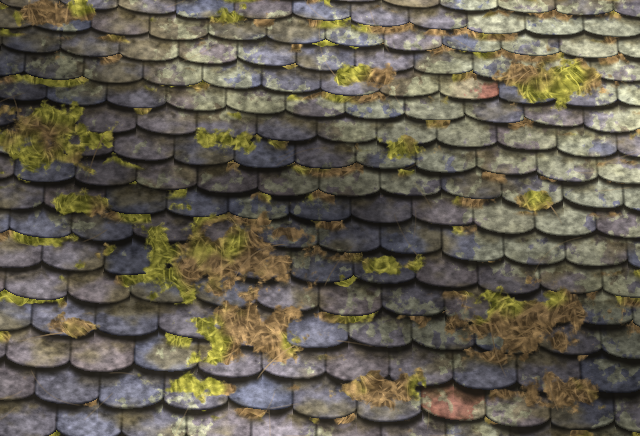
Give the GLSL for this texture, as a WebGL 1 fragment shader.

```glsl
precision highp float;
// Weathered roof of overlapping round-ended slates with lichen, moss clumps and straw.
uniform vec2 u_resolution;

float hash(vec2 p) {
  return fract(sin(dot(p, vec2(27.17, 61.73))) * 4375.85);
}

float noise(vec2 p) {
  vec2 i = floor(p), f = fract(p);
  f = f * f * (3.0 - 2.0 * f);
  return mix(mix(hash(i), hash(i + vec2(1, 0)), f.x),
             mix(hash(i + vec2(0, 1)), hash(i + vec2(1, 1)), f.x), f.y);
}

float fbm(vec2 p) {
  float sum = 0.0, amp = 0.53;
  for (int i = 0; i < 4; i++) {
    sum += amp * noise(p);
    p = mat2(1.6, 1.2, -1.2, 1.6) * p + 7.3;
    amp *= 0.5;
  }
  return sum;
}

vec2 rotate(vec2 p, float a) {
  return vec2(cos(a) * p.x + sin(a) * p.y, cos(a) * p.y - sin(a) * p.x);
}

// Column number and centred position across a tile; rows are staggered by half.
vec2 tileAcross(float u, float row) {
  float s = u + 0.5 * mod(row, 2.0) + 0.2 * (hash(vec2(row, 3.0)) - 0.5);
  return vec2(floor(s), fract(s) - 0.5);
}

// Height of the rounded lower lip within its row, slightly uneven per tile.
float lip(float u, float row) {
  vec2 t = tileAcross(u, row);
  float q = 4.0 * t.y * t.y, h = hash(vec2(t.x, row));
  return 1.0 - 0.12 * q * (1.0 + q) - 0.14 * h + 0.25 * (h - 0.5) * t.y;
}

void main() {
  vec2 p = gl_FragCoord.xy / u_resolution.y;

  // Sloping rows that grow toward the bottom
  float down = 1.0 - p.y - 0.05 * (p.x - 0.735) + 0.014 * (noise(p * 5.0) - 0.5);
  float v = 28.0 * log(1.0 + 0.75 * down) + 0.85;
  float u = (p.x - 0.735) / (0.133 + 0.016 * down);

  // Visible tile, with distances to the lip above it and to its own lip
  float row = floor(v), f = v - row, edge = lip(u, row);
  float below = f + 1.0 - lip(u, row - 1.0), above = edge - f;
  if (f > edge) {
    below = f - edge;
    row += 1.0;
    above = 1.0 + lip(u, row) - f;
  }
  vec2 tile = tileAcross(u, row);
  vec2 id = vec2(tile.x, row);

  // Slate surface
  float grain = fbm(p * vec2(75.0, 105.0)), stain = fbm(p * vec2(10.0, 16.0) + 4.0);
  vec3 color = mix(vec3(0.35, 0.36, 0.42), vec3(0.42, 0.38, 0.38), hash(id + 11.0));
  color = mix(color, vec3(0.60, 0.36, 0.26), 0.7 * step(0.985, hash(id + 5.0)));
  color = mix(color, vec3(0.41, 0.37, 0.25), 0.7 * smoothstep(0.45, 0.72, stain));
  color *= (0.88 + 0.2 * hash(id + 23.0)) * (0.55 + 0.95 * grain);
  color += 0.09 * smoothstep(0.45, 0.1, abs(above - 0.38)) * (1.0 - 2.0 * abs(tile.y));

  // Pale lichen crust, heavier toward the upper right
  float spread = 0.22 * (p.x - 0.8) + 0.16 * (p.y - 0.5);
  float crust = fbm(p * vec2(7.0, 12.0) + 31.0) + spread + 0.6 * (fbm(p * 60.0) - 0.5);
  float lichen = smoothstep(0.55, 0.66, crust);
  color = mix(color, vec3(0.62, 0.62, 0.50) * (0.55 + 0.9 * grain), 0.75 * lichen);

  // Joints, dark rims and the shadow cast by the row above
  color *= 1.0 - 0.4 * smoothstep(0.46, 0.5, abs(tile.y));
  color *= mix(0.4, 1.0, smoothstep(0.0, 0.09, above));
  float shadow = smoothstep(0.05, 0.3, below + 0.3 * (stain - 0.5));
  color = mix(vec3(0.10, 0.09, 0.07), color, 0.08 + 0.92 * shadow);
  float dirt = smoothstep(0.6, 0.2, below) * smoothstep(0.4, 0.6, fbm(p * 24.0));
  color = mix(color, vec3(0.27, 0.24, 0.16) * (0.4 + 1.2 * grain), 0.65 * dirt * shadow);

  // Diagonal band of shade and a dim upper left corner
  float band = abs(1.0 - p.y - 0.22 - 0.4 * p.x + 0.3 * (noise(p * 3.0) - 0.5));
  float light = mix(0.62, 1.25, smoothstep(0.02, 0.42, band));
  light *= mix(0.6, 1.0, smoothstep(0.0, 0.5, length(p - vec2(0.0, 1.0))));
  light *= 0.8 + 0.4 * noise(p * 4.0 + 13.0);
  color *= light;

  // Scattered moss clumps
  float clump = -1.0;
  for (int i = 0; i < 17; i++) {
    float n = float(i), h = hash(vec2(n, 8.0));
    vec2 c = fract(vec2(0.31, 0.12) + n * vec2(0.7549, 0.5698)) * vec2(1.47, 1.0);
    clump = max(clump, 1.0 - length((p - c) / vec2(1.8, 0.8)) / (0.03 + 0.09 * h * h));
  }
  float ragged = fbm(p * 28.0 + 2.0) - 0.5;
  float moss = smoothstep(-0.05, 0.3, clump + 2.0 * ragged + 0.5 * (grain - 0.5));
  // Small tufts rooted under the lips
  float tuft = smoothstep(0.66, 0.76, noise(p * vec2(15.0, 22.0) + 9.0) + 0.7 * ragged);
  moss = max(moss, tuft * smoothstep(0.42, 0.2, below));

  // Tangled straw fibres over green cushions
  vec2 tangle = p + 0.035 * vec2(noise(p * 19.0), noise(p * 23.0 + 5.0));
  float fibre = 0.0;
  for (int i = 0; i < 4; i++) {
    float n = float(i);
    float ridge = noise(rotate(tangle, 0.9 * n - 1.1) * vec2(38.0, 170.0) + 9.0 * n);
    fibre = max(fibre, smoothstep(0.45, 1.0, ridge) * (0.55 + 0.45 * noise(p * 70.0 + n)));
  }
  fibre = 0.55 * fibre + 0.7 * grain * grain + 0.1;
  float green = smoothstep(0.42, 0.62, fbm(p * 9.0 + 17.0) + 0.12 * (0.6 - p.x));
  vec3 straw = mix(vec3(0.17, 0.13, 0.08), vec3(0.74, 0.60, 0.40), fibre);
  vec3 cushion = mix(vec3(0.17, 0.18, 0.04), vec3(0.86, 0.82, 0.36), fibre);
  color = mix(color, mix(straw, cushion, green) * (0.4 + 0.65 * light), 0.93 * moss);

  // Loose bent twigs, mostly around the clumps
  float twig = 0.0;
  for (int i = 0; i < 45; i++) {
    float n = float(i), h = hash(vec2(n, 4.0));
    vec2 c = vec2(1.47 * hash(vec2(n, 1.0)), hash(vec2(n, 2.0)));
    vec2 q = rotate(p - c, 3.14 * hash(vec2(n, 6.0)));
    q.y += (h - 0.5) * 9.0 * q.x * q.x;
    float ends = smoothstep(0.0, 0.01, 0.025 + 0.05 * h - abs(q.x));
    twig = max(twig, ends * smoothstep(0.0028, 0.0006, abs(q.y)));
  }
  twig *= 0.2 + 0.5 * smoothstep(-0.7, 0.1, clump);
  gl_FragColor = vec4(mix(color, vec3(0.60, 0.50, 0.36) * light, twig), 1.0);
}
```
